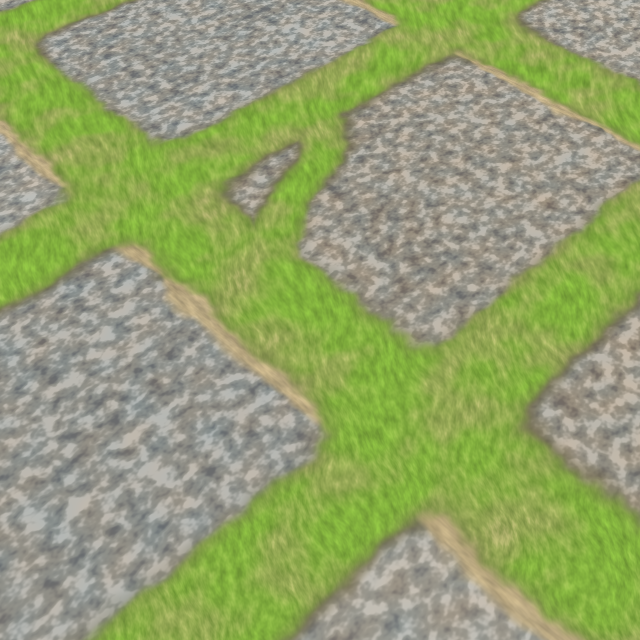
This texture is drawn by a WebGL 2 fragment shader. Its source:

```glsl
#version 300 es
precision highp float;
// Stone slabs in perspective, parted by strips of grass with straw along the edges.
uniform vec2 u_resolution;
out vec4 fragColor;

#define STRIP_HALF vec2(0.115, 0.105) // half widths of the grass, in slab units
#define STRIP_SHIFT vec2(0.0, 0.025)  // offset of the strips from the grid
#define EDGE_WOBBLE 0.022
#define EDGE_SOFT 0.012
#define CUT_HALF 0.058                // half width of the diagonal grass strip
#define STRAW_WIDTH 0.042
#define CHIP_SCALE 34.0
#define BLADE_SCALE vec2(85.0, 42.0)

const vec3 STONE_DARK = vec3(0.44, 0.43, 0.42);
const vec3 STONE_MID = vec3(0.58, 0.57, 0.53);
const vec3 STONE_LIGHT = vec3(0.75, 0.73, 0.69);
const vec3 GRASS_FRESH = vec3(0.51, 0.69, 0.24);
const vec3 GRASS_DULL = vec3(0.58, 0.65, 0.33);
const vec3 STRAW = vec3(0.76, 0.68, 0.51);
const vec3 SOIL = vec3(0.47, 0.45, 0.32);

vec2 hash2(vec2 p) {
    vec3 q = fract(p.xyx * vec3(0.1031, 0.1030, 0.0973));
    q += dot(q, q.yzx + 33.33);
    return fract((q.xx + q.yz) * q.zy);
}

float cornerSlope(vec2 cell, vec2 offset) {
    float angle = 6.2832 * hash2(cell + 200.0).x;
    return dot(vec2(cos(angle), sin(angle)), offset);
}

// Gradient noise, about -0.7 to 0.7
float noise(vec2 p) {
    vec2 i = floor(p), f = fract(p), e = vec2(1, 0);
    vec2 s = f * f * f * (f * (f * 6.0 - 15.0) + 10.0);
    return mix(mix(cornerSlope(i, f), cornerSlope(i + e, f - e), s.x),
               mix(cornerSlope(i + e.yx, f - e.yx), cornerSlope(i + 1.0, f - 1.0), s.x), s.y);
}

float fbm(vec2 p) {
    float sum = 0.0, gain = 1.0;
    for (int i = 0; i < 3; i++) {
        sum += gain * noise(p);
        p = mat2(1.6, 1.2, -1.2, 1.6) * p + 17.0;
        gain *= 0.55;
    }
    return sum;
}

// Canvas to ground plane; one slab spans one unit
vec2 groundPlane(vec2 p) {
    float depth = 2.094 - 0.020 * p.x - 1.094 * p.y;
    return vec2(1.550 * p.x - 2.836 * p.y + 1.636,
                1.284 * p.x + 1.509 * p.y - 1.323) / depth;
}

// Signed distance to the grass, negative inside
float grassDistance(vec2 g) {
    vec2 q = g - STRIP_SHIFT;
    vec2 d = abs(q - round(q)) - STRIP_HALF;
    float strips = min(d.x, d.y) - 0.25 * pow(max(0.08 - abs(d.x - d.y), 0.0), 2.0) / 0.08;
    // One slab has its corner cut off by a bent strip
    float bend = 0.025 * sin(9.0 * (g.x - g.y));
    float cut = abs((1.117 * g.x + g.y - 0.566) / 1.5 + bend) - CUT_HALF;
    bool cutSlab = all(equal(floor(q), vec2(0)));
    return cutSlab ? min(strips, cut) : strips;
}

vec3 stoneColor(vec2 g, vec2 slab) {
    float chips = fbm(g * CHIP_SCALE);
    float patches = fbm(g * 5.0 + 9.0);
    float tone = chips + 0.25 * patches + 0.12;
    vec3 color = mix(STONE_DARK, STONE_MID, smoothstep(-0.65, 0.05, tone));
    color = mix(color, STONE_LIGHT, smoothstep(0.0, 0.55, tone));
    vec2 tint = hash2(slab + 31.0) - 0.5;
    color += 0.05 * noise(g * 19.0 + 40.0) * vec3(1.0, 0.1, -0.6);
    return color + 0.04 * tint.x + 0.03 * tint.y * vec3(1.0, 0.0, -1.0);
}

vec3 grassColor(vec2 p, vec2 g) {
    float lean = 0.02 * noise(p * 9.0);
    float blades = fbm((p + vec2(lean + 0.25 * p.y, 0.0)) * BLADE_SCALE);
    float dry = fbm(g * 6.0 + 3.0);
    vec3 color = mix(GRASS_FRESH, GRASS_DULL, smoothstep(-0.3, 0.4, dry + 0.3 * blades));
    color = mix(color, STRAW, 0.45 * smoothstep(0.35, 0.9, dry + 0.5 * blades));
    return color * (1.0 + 0.20 * blades);
}

void main() {
    vec2 p = gl_FragCoord.xy / u_resolution;
    vec2 g = groundPlane(p);
    vec2 slab = floor(g - STRIP_SHIFT), local = fract(g - STRIP_SHIFT);
    float ragged = noise(g * 9.0) + 0.5 * noise(g * 30.0);
    float d = grassDistance(g) + EDGE_WOBBLE * ragged;

    vec3 color = stoneColor(g, slab);
    // Shaded soil where the turf overhangs a slab
    float nearSide = 1.0 - smoothstep(0.2, 0.4, local.x);
    color = mix(color, SOIL * 0.9, (0.3 + 0.45 * nearSide) * (1.0 - smoothstep(0.0, 0.035, d)));
    // Dry straw along the far side of each slab
    float farEdge = 1.0 - STRIP_HALF.y - local.y;
    float reach = STRAW_WIDTH * (1.0 + 1.1 * noise(g * 6.0 + 5.0) + 0.5 * ragged);
    float straw = 1.0 - smoothstep(reach * 0.5, reach, abs(farEdge));
    straw *= smoothstep(0.08, 0.14, local.x) * smoothstep(0.08, 0.14, 1.0 - local.x);
    float fibres = fbm(g * vec2(16.0, 70.0));
    color = mix(color, STRAW * (1.0 + 0.22 * fibres), 0.85 * straw);

    vec3 grass = grassColor(p, g);
    grass = mix(grass, SOIL, 0.35 * smoothstep(-0.035, 0.0, d));
    color = mix(color, grass, 1.0 - smoothstep(-EDGE_SOFT, EDGE_SOFT, d));
    fragColor = vec4(clamp(color, 0.0, 1.0), 1.0);
}
```
